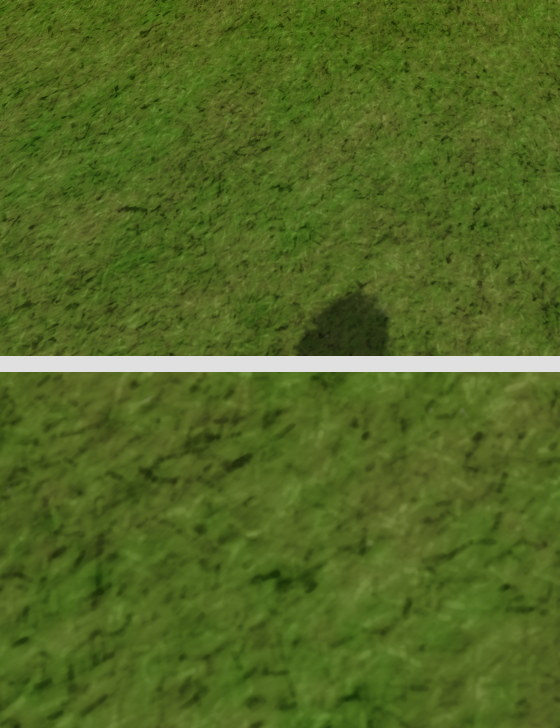
Top, the full canvas; bottom, a detail of the centre.
Write a Shadertoy shader that draws this texture.

```glsl
// Draws a mown lawn receding upwards, with dry patches and a soft shadow at the lower edge.

const vec3 DEEP_GREEN = vec3(0.12, 0.17, 0.035);
const vec3 MID_GREEN = vec3(0.285, 0.365, 0.11);
const vec3 PALE_GREEN = vec3(0.45, 0.54, 0.24);
const vec3 DRY_TINT = vec3(0.10, 0.00, 0.07);
const vec3 LUSH_TINT = vec3(-0.09, 0.03, -0.05);
const vec3 FLECK = vec3(0.58, 0.58, 0.42);

float hash(vec2 p) {
    return fract(sin(dot(p, vec2(127.1, 311.7))) * 43758.5453);
}

float noise(vec2 p) {
    vec2 cell = floor(p), f = fract(p);
    f = f * f * (3.0 - 2.0 * f);
    float low = mix(hash(cell), hash(cell + vec2(1, 0)), f.x);
    float high = mix(hash(cell + vec2(0, 1)), hash(cell + vec2(1, 1)), f.x);
    return mix(low, high, f.y);
}

vec2 rotate(vec2 p, float angle) {
    float c = cos(angle), s = sin(angle);
    return vec2(c * p.x + s * p.y, c * p.y - s * p.x);
}

float fbm(vec2 p) {
    float sum = 0.0, weight = 0.5;
    for (int i = 0; i < 3; i++) {
        sum += weight * noise(p);
        p = rotate(p, 0.6) * 2.03 + 17.3;
        weight *= 0.5;
    }
    return sum / 0.875;
}

// Distance to a segment centred on the origin along x
float segment(vec2 p, float halfLength) {
    return length(vec2(max(abs(p.x) - halfLength, 0.0), p.y));
}

// Signed light and dark blades, one per cell, scattered around a main tilt
float blades(vec2 p, float halfLength, float width, float tilt, float spread) {
    vec2 cell = floor(p);
    float tone = 0.0;
    for (int j = -1; j <= 1; j++) {
        for (int i = -1; i <= 1; i++) {
            vec2 id = cell + vec2(i, j);
            vec2 centre = id + vec2(hash(id + 3.1), hash(id + 7.7));
            float angle = tilt + spread * (hash(id + 13.3) - 0.5);
            float size = mix(0.5, 1.0, hash(id + 21.9));
            float d = segment(rotate(p - centre, angle), halfLength * size);
            float cover = 1.0 - smoothstep(0.15 * width, width, d);
            tone += cover * (hash(id + 31.7) - 0.5);
        }
    }
    return tone;
}

// Far grass is smaller: scale shrinks with height, equally in both directions
vec2 groundPlane(vec2 p, float centre, float shrink) {
    float scale = 1.0 - shrink * p.y;
    return vec2((p.x - centre) / scale, -log(scale) / shrink);
}

float shadowMask(vec2 p, vec2 centre, vec2 radius, float ragged) {
    vec2 q = p - centre;
    q.x -= 0.3 * q.y;
    float d = length(q / radius) + ragged * (fbm(p * 28.0) - 0.5);
    return 1.0 - smoothstep(0.82, 1.12, d);
}

void mainImage(out vec4 fragColor, in vec2 fragCoord) {
    vec2 uv = fragCoord / iResolution.y;
    vec2 ground = groundPlane(uv, 0.8, 0.45);

    // Broad patches, stretched along the lie of the grass
    vec2 along = rotate(ground, 0.6);
    float patches = fbm(along * vec2(3.5, 6.0) + 4.0);
    float clumps = fbm(along * vec2(9.0, 15.0) + 40.0);
    float dryness = fbm(along * vec2(4.0, 7.0) + 71.0);

    // Fine grain and layered blades
    float tilt = 0.6 + 0.9 * (noise(ground * 5.0 + 9.0) - 0.5);
    float grain = fbm(along * vec2(38.0, 72.0));
    float tone = 0.52 + 0.25 * (patches - 0.5) + 0.30 * (clumps - 0.5);
    tone += 0.60 * (grain - 0.5);
    tone += 0.34 * blades(ground * 62.0, 0.50, 0.36, tilt, 2.4);
    tone += 0.36 * blades(ground * 38.0 + 50.0, 0.55, 0.25, tilt, 2.2);
    tone += 0.30 * blades(ground * 19.0 + 90.0, 0.65, 0.13, tilt + 0.2, 2.0);

    // Small dark gaps between tufts
    float gaps = smoothstep(0.70, 0.95, noise(along * vec2(42.0, 62.0) + 130.0));
    tone -= 0.34 * gaps * smoothstep(0.35, 0.65, fbm(ground * 13.0 + 25.0));
    tone = clamp(tone, 0.0, 1.0);

    // Tone to colour, then dry and lush tints
    vec3 color = mix(DEEP_GREEN, MID_GREEN, smoothstep(-0.12, 0.62, tone) * 1.25);
    color = mix(color, PALE_GREEN, smoothstep(0.5, 1.05, tone));
    float hue = dryness - 0.5 + 0.5 * (noise(ground * 30.0 + 60.0) - 0.5);
    color += DRY_TINT * max(hue, 0.0) + LUSH_TINT * max(-hue, 0.0);
    color.b -= 0.03 * smoothstep(0.5, 1.0, uv.y);

    // Rare pale dry flecks
    float fleck = smoothstep(0.92, 1.0, noise(along * vec2(30.0, 45.0) + 210.0));
    color = mix(color, FLECK, 0.5 * fleck * smoothstep(0.5, 0.7, dryness));

    // Cast shadow
    float shadow = shadowMask(uv, vec2(0.96, 0.01), vec2(0.13, 0.165), 0.45);
    color *= mix(vec3(1.0), vec3(0.50, 0.53, 0.55), shadow);

    fragColor = vec4(clamp(color, 0.0, 1.0), 1.0);
}
```
